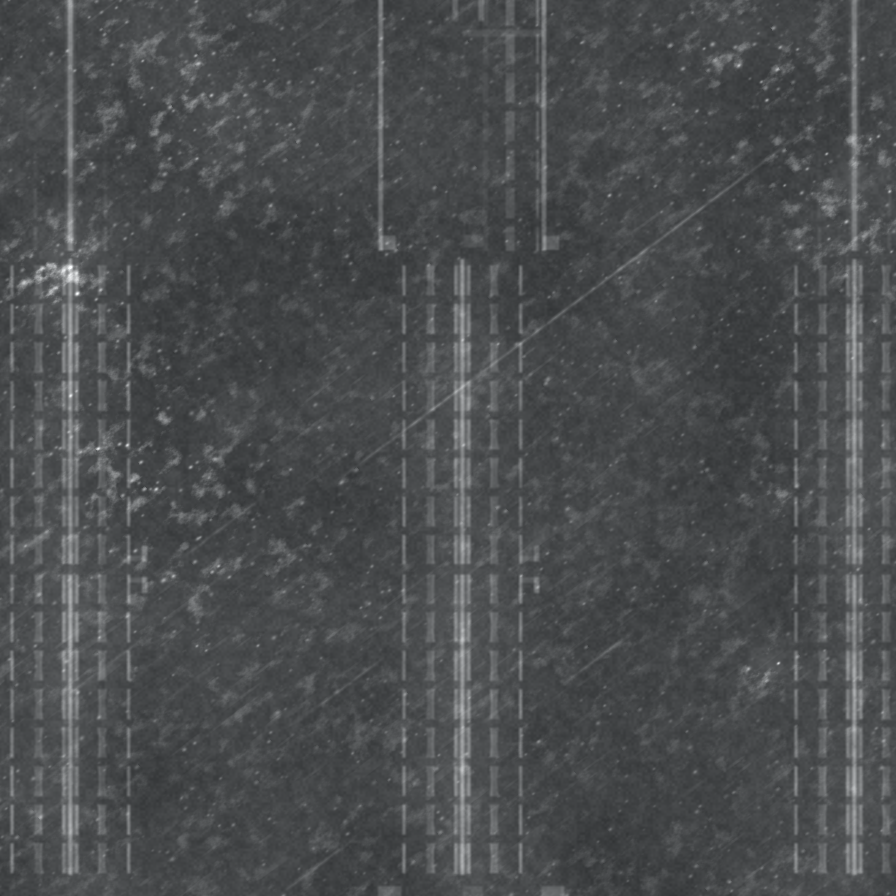
This texture is drawn by a Shadertoy shader. Its source:

```glsl
// Worn grey panel: dashed vertical tracks repeat across, with rails above them.
// Bands build the tracks; value noise and hashed specks add haze, dust and
// grain; slanted segments add the scratches.

#define PERIOD 0.4375      // distance between tracks
#define FIRST_X 0.0785     // centre of the first track
#define PITCH 0.043        // height of one dash cell
#define JOINT_Y 0.3646     // gap that splits each track
#define TRACK_LOW 0.0234
#define TRACK_TOP 0.711
#define SOFT 0.0021        // edge softness
#define BASE_GREY 0.235
#define HAZE 0.065         // broad brightness variation
#define DUST 0.36
#define GRAIN 0.04
#define SLANT vec2(0.80, 0.60)

float hash(vec2 p) {
    vec3 q = fract(p.xyx * 0.1031);
    q += dot(q, q.yzx + 33.33);
    return fract((q.x + q.y) * q.z);
}

float noise(vec2 p) {
    vec2 i = floor(p), f = fract(p);
    f *= f * (3.0 - 2.0 * f);
    return mix(mix(hash(i), hash(i + vec2(1, 0)), f.x),
               mix(hash(i + vec2(0, 1)), hash(i + vec2(1, 1)), f.x), f.y);
}

float fbm(vec2 p) {
    float sum = 0.0;
    for (float gain = 0.5; gain > 0.05; gain *= 0.5) {
        sum += gain * noise(p);
        p = p * 2.07 + 17.3;
    }
    return sum;
}

float band(float d, float halfWidth) {
    return 1.0 - smoothstep(halfWidth - SOFT, halfWidth + SOFT, abs(d));
}

float box(vec2 p, vec2 centre, vec2 halfSize) {
    return band(p.x - centre.x, halfSize.x) * band(p.y - centre.y, halfSize.y);
}

// Dashed track with a bright core, two wide rows and two thin rows
float track(vec2 p, float dashY, float dash) {
    float flare = abs(dashY) / PITCH * 2.0, side = abs(p.x);
    float v = 0.20 * band(p.x, 0.0021) + (0.04 + 0.05 * dash) * band(p.x, 0.0095);
    v += 0.12 * dash * band(side - 0.0072, 0.0017);
    v += dash * 0.09 * band(side - 0.0355, mix(0.0035, 0.0068, flare * flare));
    v += dash * (0.05 * band(side - 0.0325, 0.0014) + 0.19 * band(side - 0.0651, 0.0018));
    v *= band(p.y - 0.5 * (TRACK_LOW + TRACK_TOP), 0.5 * (TRACK_TOP - TRACK_LOW));
    v *= 1.0 - 0.75 * band(p.y - JOINT_Y, 0.006);
    // Mirrored brackets on either side of the joint
    vec2 m = vec2(p.x, abs(p.y - JOINT_Y));
    v += 0.16 * box(m, vec2(0.083, 0.0175), vec2(0.003, 0.009));
    return v + 0.08 * box(m, vec2(0.074, 0.012), vec2(0.010, 0.003));
}

// Upper part: twin rails on odd tracks, one long line on even tracks
float upper(vec2 p, float dash, float odd) {
    float line = 0.17 * band(p.x, 0.0028) + 0.05 * band(p.x, 0.006);
    line += 0.07 * dash * band(abs(p.x) - 0.039, 0.002) * exp(-abs(p.y - 0.745) * 14.0);
    float railX = p.x - 0.0911 * sign(p.x);
    float rails = 0.20 * band(railX, 0.0026) + 0.12 * dash * band(p.x - 0.084, 0.0017);
    rails += dash * (0.10 * band(p.x - 0.0534, 0.005) + 0.04 * band(p.x - 0.026, 0.003));
    rails += 0.13 * box(vec2(railX, p.y), vec2(0.008, 0.729), vec2(0.009, 0.008));
    rails += 0.07 * box(p, vec2(0.012, 0.731), vec2(0.011, 0.007));
    rails += 0.05 * box(p, vec2(0.045, 0.963), vec2(0.045, 0.004));
    rails += 0.13 * band(abs(p.x - 0.0065) - 0.0145, 0.003) * smoothstep(0.974, 0.979, p.y);
    float feet = band(railX - 0.010, 0.013) + 0.6 * band(p.x - 0.012, 0.011);
    return smoothstep(0.718, 0.722, p.y) * mix(line, rails, odd)
        + 0.1 * odd * feet * (1.0 - smoothstep(0.009, 0.013, p.y));
}

float scratch(vec2 p, vec2 a, vec2 b) {
    float h = clamp(dot(p - a, b - a) / dot(b - a, b - a), 0.0, 1.0);
    float fade = smoothstep(0.0, 0.2, h) * smoothstep(1.0, 0.7, h);
    return band(length(p - mix(a, b, h)), 0.0014) * fade * (0.3 + noise(p * 110.0));
}

void mainImage(out vec4 fragColor, in vec2 fragCoord) {
    vec2 p = fragCoord / iResolution.xy;
    float index = floor((p.x - FIRST_X) / PERIOD + 0.5);
    vec2 local = vec2(p.x - FIRST_X - index * PERIOD, p.y);
    float dashY = (fract((p.y - JOINT_Y) / PITCH) - 0.5) * PITCH;
    float dash = band(dashY, 0.39 * PITCH);
    vec2 q = vec2(dot(p, SLANT), dot(p, vec2(-SLANT.y, SLANT.x)));
    // Dust patches: centre, radius, strength
    vec4 patches[8] = vec4[8](vec4(0.06, 0.69, 0.05, 1.3), vec4(0.15, 0.50, 0.09, 0.8),
        vec4(0.20, 0.88, 0.12, 0.6), vec4(0.855, 0.26, 0.025, 1.2), vec4(0.86, 0.44, 0.03, 0.6),
        vec4(0.84, 0.93, 0.10, 0.5), vec4(0.96, 0.78, 0.09, 0.7), vec4(0.24, 0.36, 0.12, 0.35));
    float dirt = 0.15;
    for (int i = 0; i < 8; i++) {
        vec2 d = (p - patches[i].xy) / patches[i].z;
        dirt += patches[i].w * exp(-dot(d, d));
    }
    float cloud = smoothstep(0.25, 0.72, fbm(p * 7.0)), crumbs = fbm(q * vec2(60.0, 85.0));
    float glow = exp(-local.x * local.x * 260.0) * smoothstep(0.95, 0.6, p.y);
    float v = BASE_GREY + HAZE * (0.55 * cloud + 0.6 * glow + dirt * (0.3 + 0.6 * cloud));
    v += DUST * (0.15 + dirt) * smoothstep(0.48, 0.9, crumbs);
    float wear = 0.65 + 0.5 * noise(p * vec2(14.0, 24.0)) + 0.25 * noise(p * 150.0);
    v += wear * (track(local, dashY, dash) + upper(local, dash, mod(index, 2.0)));
    // Scattered specks at three sizes
    for (float scale = 26.0; scale < 120.0; scale *= 2.0) {
        vec2 g = q * scale + 40.0, id = floor(g);
        vec2 d = g - id - 0.25 - 0.5 * vec2(hash(id + 3.1), hash(id + 8.7));
        d *= vec2(0.7, 1.0) / scale;
        float power = pow(hash(id + 21.0), 14.0) * (0.35 + dirt);
        v += 0.42 * power * exp(-dot(d, d) * mix(200000.0, 600000.0, hash(id + 5.3)));
    }
    // One long scratch, short ones, and faint parallel streaks
    v += 0.18 * scratch(p, vec2(0.345, 0.440), vec2(0.960, 0.900));
    vec2 starts[5] = vec2[5](vec2(0.31, 0.0), vec2(0.07, 0.22), vec2(0.62, 0.23),
        vec2(0.20, 0.375), vec2(0.34, 0.20));
    for (int i = 0; i < 5; i++) v += 0.10 * scratch(p, starts[i], starts[i] + 0.12 * SLANT);
    v += 0.05 * smoothstep(0.7, 1.0, noise(q * vec2(36.0, 190.0))) * cloud;
    v += GRAIN * (noise(p * 330.0) + noise(p * 130.0) - 1.0);
    fragColor = vec4(v + vec3(-0.008, 0.001, 0.007), 1.0);
}
```
